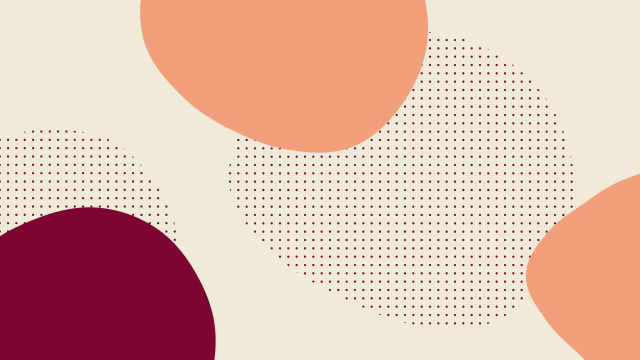
Write a WebGL 2 fragment shader that draws this background.

```glsl
#version 300 es
precision highp float;
// Flat abstract background: smooth peach and burgundy blobs over dotted patches on cream.

uniform vec2 u_resolution;
out vec4 fragColor;

#define CANVAS_HEIGHT 432.0
#define DOT_SPACING 10.0
#define DOT_RADIUS 1.3
#define CREAM vec3(0.941, 0.918, 0.851)
#define PEACH vec3(0.949, 0.627, 0.482)
#define BURGUNDY vec3(0.490, 0.016, 0.188)

const float TAU = 6.2831853;
const int SPOKES = 12;

// Signed distance to a closed curve; a periodic cubic joins radii on equal spokes.
float blobDistance(vec2 p, vec2 center, float radii[SPOKES]) {
    vec2 q = p - center;
    float spoke = fract(atan(q.y, q.x) / TAU + 1.0) * float(SPOKES);
    int i = int(spoke) % SPOKES;
    float t = fract(spoke);
    float a = radii[(i + SPOKES - 1) % SPOKES];
    float b = radii[i];
    float c = radii[(i + 1) % SPOKES];
    float d = radii[(i + 2) % SPOKES];

    float k1 = 0.5 * (c - a);
    float k2 = a - 2.5 * b + 2.0 * c - 0.5 * d;
    float k3 = 0.5 * (d - a) + 1.5 * (b - c);
    float radius = b + t * (k1 + t * (k2 + t * k3));
    float slope = (k1 + t * (2.0 * k2 + 3.0 * t * k3)) * float(SPOKES) / TAU;
    return (length(q) - radius) / length(vec2(1.0, slope / radius));
}

// Signed distance to a square grid of round dots.
float dotGridDistance(vec2 p, vec2 offset) {
    vec2 cell = mod(p - offset + 0.5 * DOT_SPACING, DOT_SPACING);
    return length(cell - 0.5 * DOT_SPACING) - DOT_RADIUS;
}

// Antialiased coverage of a signed distance.
float coverage(float dist, float pixel) {
    return clamp(0.5 - dist / pixel, 0.0, 1.0);
}

void main() {
    float pixel = CANVAS_HEIGHT / u_resolution.y;
    vec2 p = gl_FragCoord.xy * pixel;

    // Outlines, with radii counterclockwise from the right
    float topBlob = blobDistance(p, vec2(345.0, 392.0), float[SPOKES](
        168.5, 169.0, 158.0, 160.0, 170.0, 183.0,
        174.5, 148.0, 134.0, 139.5, 157.0, 162.0));
    float cornerBlob = blobDistance(p, vec2(115.0, 32.0), float[SPOKES](
        143.5, 140.0, 145.5, 151.0, 156.0, 173.0,
        185.0, 180.0, 165.0, 150.0, 145.0, 148.0));
    float rightBlob = blobDistance(p, vec2(750.0, 102.0), float[SPOKES](
        150.0, 150.0, 145.0, 115.0, 99.0, 105.5,
        119.0, 109.0, 110.0, 135.0, 150.0, 150.0));
    float largePatch = blobDistance(p, vec2(490.0, 212.0), float[SPOKES](
        199.0, 194.0, 187.0, 183.0, 186.0, 202.0,
        215.0, 179.0, 158.0, 168.0, 194.0, 201.0));
    float smallPatch = blobDistance(p, vec2(70.0, 162.0), float[SPOKES](
        140.0, 124.0, 119.0, 114.0, 123.0, 140.0,
        160.0, 160.0, 160.0, 160.0, 160.0, 165.0));

    // Dots clipped to their patches
    float largeDots = max(largePatch, dotGridDistance(p, vec2(6.0, 4.0)));
    float smallDots = max(smallPatch, dotGridDistance(p, vec2(9.7, 4.2)));

    // Layers from back to front
    vec3 color = CREAM;
    color = mix(color, BURGUNDY, coverage(min(largeDots, smallDots), pixel));
    color = mix(color, PEACH, coverage(min(topBlob, rightBlob), pixel));
    color = mix(color, BURGUNDY, coverage(cornerBlob, pixel));
    fragColor = vec4(color, 1.0);
}
```
